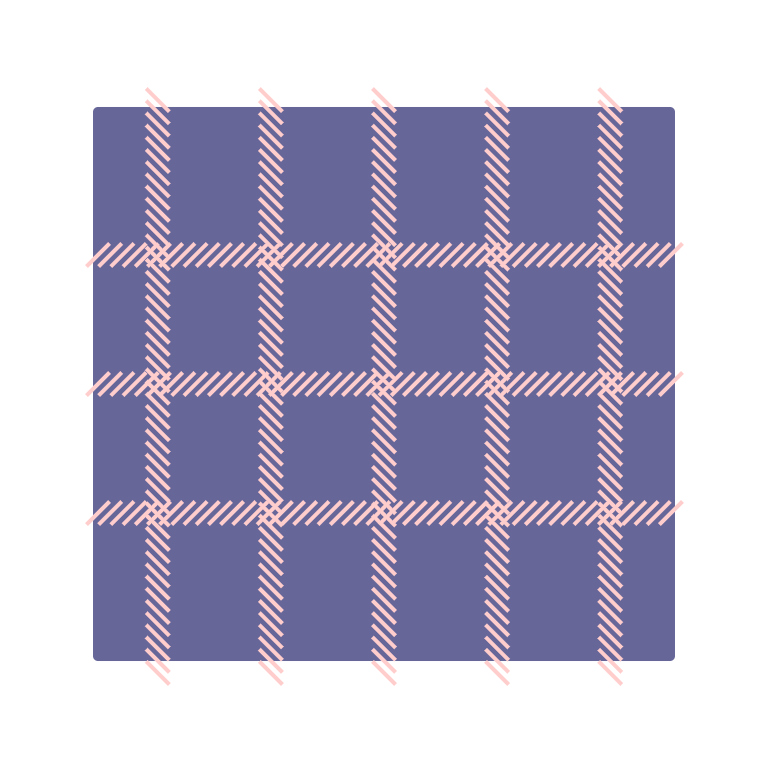
This pattern is drawn by a Shadertoy shader. Its source:

```glsl
// A plaid cloth: one rounded violet panel on white, crossed by five columns
// and three rows of short slanted pink stitches. Box distances give every
// shape; the bands and stitches repeat by rounding to the nearest index.

float boxDistance(vec2 p, vec2 halfSize) {
    vec2 d = abs(p) - halfSize;
    return length(max(d, 0.0)) + min(max(d.x, d.y), 0.0);
}

// Distance to a band of 48 diagonal stitches; x runs along it, y across it.
float stitchBand(vec2 p) {
    const float pitch = 0.01587;
    float index = clamp(round((p.x - p.y) / pitch + 23.5), 0.0, 47.0);
    p.x -= (index - 23.5) * pitch;
    vec2 slanted = vec2(p.x + p.y, p.y - p.x) * sqrt(0.5);
    return boxDistance(slanted, vec2(0.0213, 0.0026));
}

// Offset from the nearest of the bands numbered -last to last.
float bandOffset(float x, float spacing, float last) {
    return x - spacing * clamp(round(x / spacing), -last, last);
}

float coverage(float d) {
    return clamp(0.5 - d * min(iResolution.x, iResolution.y), 0.0, 1.0);
}

void mainImage(out vec4 fragColor, in vec2 fragCoord) {
    vec2 p = fragCoord / iResolution.xy - 0.5;

    // Panel with slightly rounded corners
    float panel = boxDistance(p, vec2(0.3724, 0.3542)) - 0.0065;

    // Rows lean one way, columns the other
    float rows = stitchBand(vec2(p.x - 0.0006, bandOffset(p.y, 0.168, 1.0)));
    float columns = stitchBand(vec2(p.y + 0.0033, -bandOffset(p.x, 0.1473, 2.0)));

    // White ground, violet panel, pink stitches running past its edges
    vec3 color = mix(vec3(1.0), vec3(0.4, 0.4, 0.6), coverage(panel));
    color = mix(color, vec3(1.0, 0.805, 0.8), coverage(min(rows, columns)));
    fragColor = vec4(color, 1.0);
}
```
